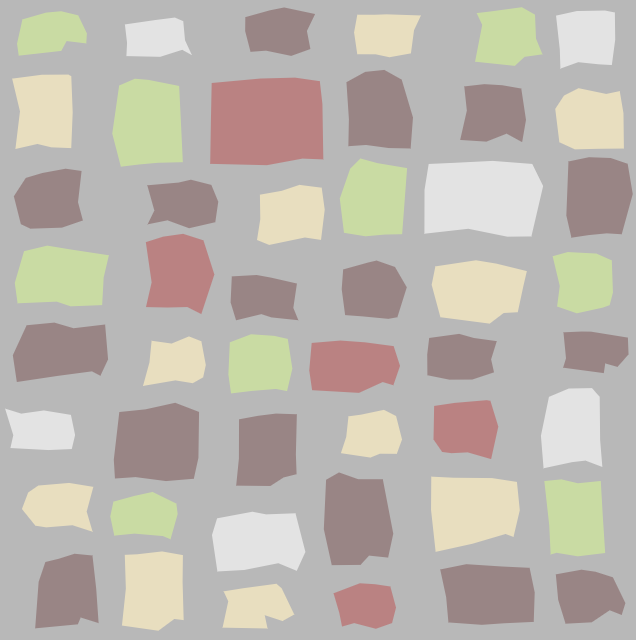
Give the GLSL for this pattern, as a Shadertoy shader.

```glsl
const ivec2 GRID = ivec2(6, 8); // stones across and up; both even so the layout wraps

// Integer hash, periodic over the grid
vec3 rand(ivec2 cell, int salt) {
    uvec3 v = uvec3(ivec3((cell + 2 * GRID) % GRID, salt)) * 1664525u + 1013904223u;
    for (int i = 0; i < 2; i++) {
        v.x += v.y * v.z;
        v.y += v.z * v.x;
        v.z += v.x * v.y;
        v ^= v >> 16u;
    }
    return vec3(v >> 8u) / 16777216.0;
}

bool isEven(ivec2 node) {
    return ((node.x + node.y) & 1) == 0;
}

// Walls that lie on the canvas border stay straight, so mortar runs along the seam
float lineShift(ivec2 node) {
    ivec2 w = (node + 2 * GRID) % GRID;
    bool onBorder = isEven(node) ? w.y == 0 : w.x == 0;
    return onBorder ? 0.0 : (rand(node, 0).x - 0.5) * 0.46;
}

// Rectangle reserved for a stone: grid nodes alternate horizontal and vertical walls
void plotBounds(ivec2 cell, out vec2 low, out vec2 high) {
    float a = lineShift(cell);
    float b = lineShift(cell + ivec2(1, 0));
    float c = lineShift(cell + ivec2(0, 1));
    float d = lineShift(cell + 1);
    bool even = isEven(cell);
    low = (vec2(cell) + (even ? vec2(c, a) : vec2(a, b))) / vec2(GRID);
    high = (vec2(cell + 1) + (even ? vec2(b, d) : vec2(d, c))) / vec2(GRID);
}

// Ten corners run clockwise from the upper left, each knocked off the rectangle
vec2 stoneCorner(ivec2 cell, int i, vec2 size) {
    int k = i % 5;
    float side = i < 5 ? 1.0 : -1.0;
    vec3 r = rand(cell, i + 3);
    vec2 base = k == 4 ? vec2(1, 0) : vec2(float(k) / 1.5 - 1.0, 1);
    vec2 corner = side * base * size * 0.5 + (r.xy - 0.5) * vec2(0.018, 0.014);
    if (k == 4) corner += vec2(side * 0.004, (r.z - 0.5) * 0.4 * size.y);
    if (k == 1 || k == 2) corner.x += (r.z - 0.5) * 0.25 * size.x;
    if (i == 1 || i == 2) corner.y += 0.006; // peaked top
    if (rand(cell, 20).z > 0.65) { // chipped lower right
        if (i == 5) corner.y += 0.011;
        if (i == 6) corner += vec2(0.1 * size.x, 0.016);
        if (i == 7) corner.x += 0.25 * size.x;
    }
    return corner;
}

// Signed distance to the stone outline
float stoneDistance(vec2 p, ivec2 cell, vec2 size) {
    float nearest = 1.0, inside = 1.0;
    vec2 b = stoneCorner(cell, 9, size);
    for (int i = 0; i < 10; i++) {
        vec2 a = stoneCorner(cell, i, size);
        vec2 edge = b - a, w = p - a;
        vec2 off = w - edge * clamp(dot(w, edge) / dot(edge, edge), 0.0, 1.0);
        nearest = min(nearest, dot(off, off));
        bvec3 s = bvec3(p.y >= a.y, p.y < b.y, edge.x * w.y > edge.y * w.x);
        if (all(s) || all(not(s))) inside = -inside;
        b = a;
    }
    return inside * sqrt(nearest);
}

// Evenly spread colour ranks, loosened by a little chance
vec3 stoneColour(ivec2 cell) {
    ivec2 w = (cell + GRID) % GRID;
    float rank = fract(float((w.x + GRID.x * w.y) * 11) / 48.0 + 0.18 * rand(cell, 1).z);
    if (rank < 0.33) return vec3(0.60, 0.52, 0.52); // umber
    if (rank < 0.53) return vec3(0.91, 0.87, 0.75); // cream
    if (rank < 0.72) return vec3(0.79, 0.86, 0.64); // green
    if (rank < 0.87) return vec3(0.73, 0.51, 0.51); // red
    return vec3(0.89);                              // white
}

void mainImage(out vec4 fragColor, in vec2 fragCoord) {
    vec2 uv = fragCoord / iResolution.xy;
    ivec2 home = ivec2(floor(uv * vec2(GRID)));
    vec3 colour = vec3(0.72); // mortar

    for (int y = -1; y <= 1; y++)
    for (int x = -1; x <= 1; x++) {
        ivec2 cell = home + ivec2(x, y);
        vec2 low, high;
        plotBounds(cell, low, high);

        // A few stock sizes, placed loosely inside the plot
        vec2 room = high - low - 0.024;
        vec2 size;
        size.y = room.y < 0.091 ? 0.058 : room.y < 0.11 ? 0.08 : room.y < 0.135 ? 0.108 : 0.131;
        size.x = room.x < 0.157 ? 0.091 : room.x < 0.18 ? 0.131 : 0.172;
        size.x = min(min(size.x, size.y * 1.65), room.x + 0.01);
        vec2 slack = max(room - size, 0.0) * 0.85;
        vec2 p = uv - 0.5 * (low + high) - (rand(cell, 2).xy - 0.5) * slack;

        if (any(greaterThan(abs(p), size * 0.5 + 0.03))) continue;
        float cover = clamp(0.5 - stoneDistance(p, cell, size) * iResolution.y, 0.0, 1.0);
        colour = mix(colour, stoneColour(cell), cover);
    }
    fragColor = vec4(colour, 1.0);
}
```
